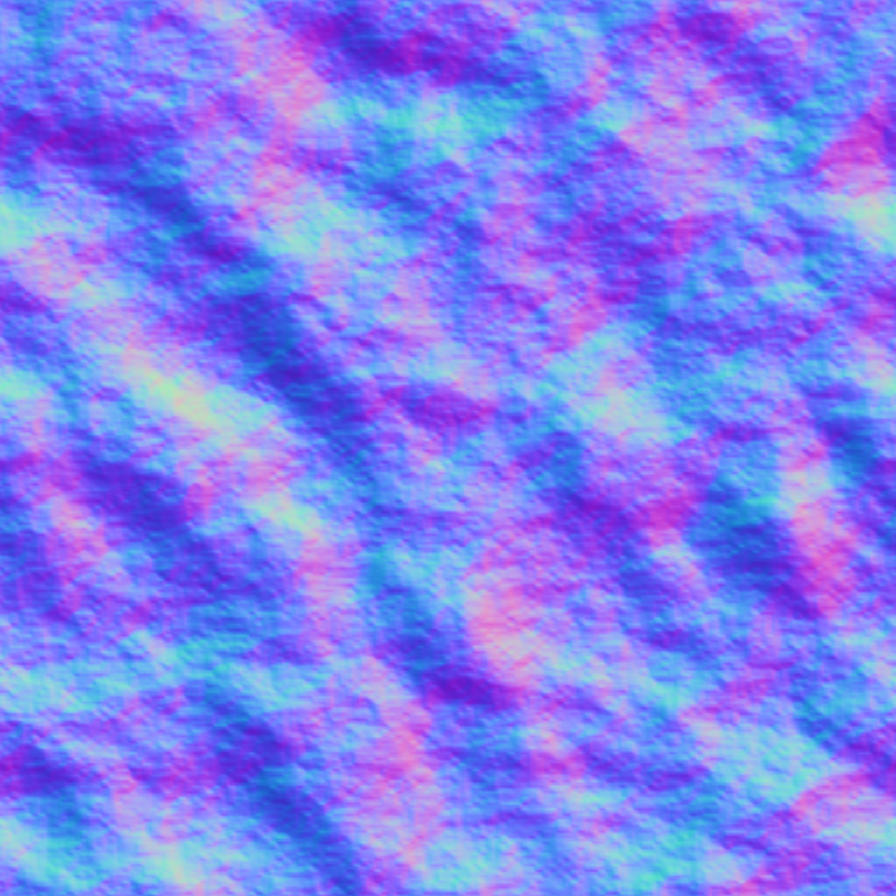
Reproduce this texture map procedurally as a WebGL 1 fragment shader.

```glsl
precision highp float;
// Tangent-space normal map of a rough, cloudy height field.
// Exact slopes of wrapping value noise are summed over octaves, with one
// sheared coarse layer for the falling diagonals, then encoded as colour.

uniform vec2 u_resolution;

float hash(vec2 cell, float seed) {
  vec3 q = fract(vec3(cell.xyx + seed * 17.3) * vec3(0.1031, 0.1030, 0.0973));
  q += dot(q, q.yzx + 33.33);
  return fract((q.x + q.y) * q.z);
}

// Slope of value noise, per lattice cell; the lattice wraps after period cells.
vec2 noiseSlope(vec2 p, vec2 period, float seed) {
  vec2 cell = floor(p);
  vec2 f = p - cell;
  vec2 lo = mod(cell, period);
  vec2 hi = mod(cell + 1.0, period);
  float a = hash(lo, seed);
  float b = hash(vec2(hi.x, lo.y), seed);
  float c = hash(vec2(lo.x, hi.y), seed);
  float d = hash(hi, seed);
  vec2 s = f * f * f * (f * (f * 6.0 - 15.0) + 10.0);
  vec2 ds = 30.0 * f * f * (f - 1.0) * (f - 1.0);
  return ds * vec2(mix(b - a, d - c, s.y), mix(c - a, d - b, s.x));
}

void main() {
  vec2 uv = gl_FragCoord.xy / u_resolution;

  // Coarse diagonal layer: shearing by a whole tile keeps it seamless.
  vec2 g = noiseSlope(vec2(uv.x, uv.x + uv.y) * 6.0, vec2(6.0), 3.0);
  vec2 slope = 0.38 * vec2(g.x + g.y, g.y);

  // Octaves with cells slightly wider than tall.
  vec2 period = vec2(8.0, 10.0);
  float height = 0.05;
  for (int i = 0; i < 5; i++) {
    float seed = 5.0 + float(i);
    slope += height * period * noiseSlope(uv * period, period, seed);
    period *= 2.0;
    height *= 0.4;
  }

  vec3 normal = normalize(vec3(-slope, 1.0));
  gl_FragColor = vec4(normal * 0.5 + 0.5, 1.0);
}
```
